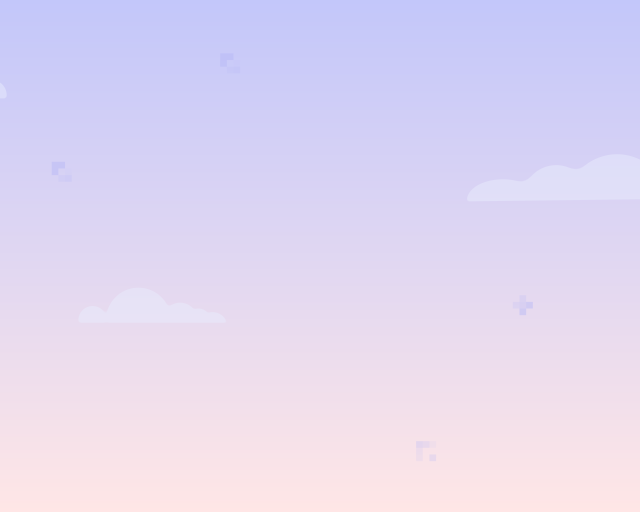
Give the GLSL for this background, as a WebGL 1 fragment shader.

```glsl
precision highp float;

uniform vec2 u_resolution;

// Lengths are fractions of the canvas height.
const vec3 SKY_TOP = vec3(0.765, 0.780, 0.980);
const vec3 SKY_MIDDLE = vec3(0.878, 0.842, 0.948);
const vec3 SKY_BOTTOM = vec3(1.000, 0.902, 0.902);
const vec3 CLOUD_TINT = vec3(0.910, 0.925, 0.990);
const vec3 SPARKLE_TINT = vec3(0.710, 0.715, 0.965);
const float CLOUD_OPACITY = 0.5;
const float SPARKLE_OPACITY = 0.45;
const float SPARKLE_CELL = 0.01303;
const float PUFF_BLEND = 0.010;
const float WIDE_PUFF_BLEND = 0.022;
const float CORNER_ROUNDING = 0.006;

float smoothMin(float a, float b, float k) {
  float h = max(k - abs(a - b), 0.0) / k;
  return min(a, b) - 0.25 * h * h * k;
}

// Approximate signed distance to an ellipse.
float puff(vec2 p, vec2 center, vec2 radii) {
  vec2 q = (p - center) / radii;
  float k = length(q);
  return k * (k - 1.0) / max(length(q / radii), 0.001);
}

// Cuts a cloud off at its base with softly rounded corners.
float cutBase(float cloud, float heightAboveBase) {
  return -smoothMin(-cloud, heightAboveBase, CORNER_ROUNDING);
}

float lowCloud(vec2 p) {
  float d = puff(p, vec2(0.1808, 0.3746), vec2(0.0277));
  d = smoothMin(d, puff(p, vec2(0.2704, 0.3746), vec2(0.0635)), PUFF_BLEND);
  d = smoothMin(d, puff(p, vec2(0.3518, 0.3746), vec2(0.0342)), PUFF_BLEND);
  d = smoothMin(d, puff(p, vec2(0.3876, 0.3746), vec2(0.0228)), 0.5 * PUFF_BLEND);
  d = smoothMin(d, puff(p, vec2(0.4153, 0.3616), vec2(0.0288)), 0.5 * PUFF_BLEND);
  return cutBase(d, p.y - 0.3697);
}

float wideCloud(vec2 p) {
  float d = puff(p, vec2(0.9821, 0.6091), vec2(0.0700, 0.0407));
  d = smoothMin(d, puff(p, vec2(1.0863, 0.6124), vec2(0.0651)), WIDE_PUFF_BLEND);
  d = smoothMin(d, puff(p, vec2(1.2052, 0.5977), vec2(0.1010)), WIDE_PUFF_BLEND);
  return cutBase(d, p.y - 0.6067 - 0.012 * (p.x - 0.912));
}

float edgeCloud(vec2 p) {
  float d = puff(p, vec2(-0.0163, 0.8143), vec2(0.0293));
  return cutBase(d, p.y - 0.8078);
}

float coverage(float d, float pixel) {
  return clamp(0.5 - d / pixel, 0.0, 1.0);
}

// Coverage of three neighbouring cells along one axis.
vec3 cellCoverage(float x, float pixel) {
  vec3 offset = abs(x - vec3(0.5, 1.5, 2.5)) - 0.5;
  return clamp(0.5 - offset / pixel, 0.0, 1.0);
}

// A 3 by 3 block of cells; each vector holds one row, top row first.
float sparkle(vec2 p, vec2 topLeft, vec3 row0, vec3 row1, vec3 row2, float pixel) {
  vec2 grid = vec2(p.x - topLeft.x, topLeft.y - p.y) / SPARKLE_CELL;
  float cellPixel = pixel / SPARKLE_CELL;
  vec3 column = cellCoverage(grid.x, cellPixel);
  vec3 line = cellCoverage(grid.y, cellPixel);
  return dot(line, vec3(dot(row0, column), dot(row1, column), dot(row2, column)));
}

void main() {
  float pixel = 1.0 / u_resolution.y;
  vec2 p = gl_FragCoord.xy * pixel;

  // Sky
  vec3 color = mix(SKY_BOTTOM, SKY_MIDDLE, clamp(2.0 * p.y, 0.0, 1.0));
  color = mix(color, SKY_TOP, clamp(2.0 * p.y - 1.0, 0.0, 1.0));

  // Sparkles
  vec3 cornerTop = vec3(1.0, 1.0, 0.0);
  vec3 cornerSide = vec3(1.0, 0.0, 0.15);
  vec3 cornerTail = vec3(0.0, 0.4, 0.55);
  float s = sparkle(p, vec2(0.4300, 0.8958), cornerTop, cornerSide, cornerTail, pixel);
  s += sparkle(p, vec2(0.1010, 0.6840), cornerTop, cornerSide, cornerTail, pixel);
  s += sparkle(p, vec2(1.0016, 0.4235), vec3(0.0, 0.5, 0.0),
               vec3(0.45, 0.65, 1.0), vec3(0.0, 1.0, 0.0), pixel);
  s += sparkle(p, vec2(0.8127, 0.1384), vec3(0.65, 0.5, 0.22),
               vec3(0.35, 0.0, 0.0), vec3(0.3, 0.0, 0.55), pixel);
  color = mix(color, SPARKLE_TINT, SPARKLE_OPACITY * s);

  // Clouds
  float cloud = min(lowCloud(p), min(wideCloud(p), edgeCloud(p)));
  color = mix(color, CLOUD_TINT, CLOUD_OPACITY * coverage(cloud, pixel));

  gl_FragColor = vec4(color, 1.0);
}
```
